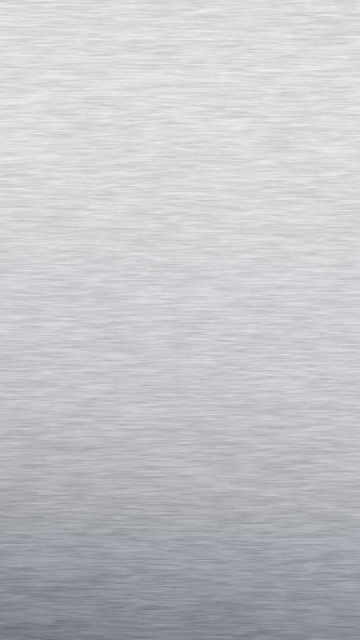
Give the GLSL for this texture, as a Shadertoy shader.

```glsl
const int STOPS = 9;
// Brightness of the sheet at even steps from bottom to top
const float SHEEN[STOPS] = float[](0.515, 0.620, 0.712, 0.774, 0.810, 0.833, 0.855, 0.867, 0.855);
const vec3 SHADOW_TINT = vec3(-0.011, 0.003, 0.031);
const vec3 MIDDLE_TINT = vec3(0.000, 0.000, 0.014);
const vec3 LIGHT_TINT = vec3(-0.001, 0.001, 0.004);
const float SIDE_SHADE = 0.06;

// Streaks per canvas height, along and across the brushing
const vec2 FINE_SCALE = vec2(46.0, 512.0);
const vec2 MEDIUM_SCALE = vec2(26.0, 320.0);
const vec2 BROAD_SCALE = vec2(11.0, 130.0);
const vec2 GRAIN_SCALE = vec2(150.0, 512.0);
const float FINE_DEPTH = 0.070;
const float MEDIUM_DEPTH = 0.062;
const float BROAD_DEPTH = 0.020;
const float GRAIN_DEPTH = 0.030;

float hash(vec2 p) {
    vec3 q = fract(vec3(p.xyx) * 0.1031);
    q += dot(q, q.yzx + 33.33);
    return fract((q.x + q.y) * q.z);
}

// One brushed row: smooth noise along x, shifted at random
float rowNoise(float x, float row, float seed) {
    x += 64.0 * hash(vec2(row, seed));
    float cell = floor(x);
    float blend = smoothstep(0.0, 1.0, x - cell);
    return mix(hash(vec2(cell, row + seed)), hash(vec2(cell + 1.0, row + seed)), blend);
}

// Crisp rows with narrow soft borders, centred on zero
float streaks(vec2 p, vec2 scale, float seed) {
    p = p * scale - vec2(0.0, 0.5);
    float row = floor(p.y);
    float blend = smoothstep(0.1, 0.9, p.y - row);
    return mix(rowNoise(p.x, row, seed), rowNoise(p.x, row + 1.0, seed), blend) - 0.5;
}

float sheen(float height) {
    float position = clamp(height, 0.0, 0.9999) * float(STOPS - 1);
    int stop = int(position);
    return mix(SHEEN[stop], SHEEN[stop + 1], fract(position));
}

vec3 tint(float height) {
    vec3 lower = mix(SHADOW_TINT, MIDDLE_TINT, smoothstep(0.0, 0.45, height));
    return mix(lower, LIGHT_TINT, smoothstep(0.5, 0.85, height));
}

void mainImage(out vec4 fragColor, in vec2 fragCoord) {
    vec2 uv = fragCoord / iResolution.xy;
    vec2 p = fragCoord / iResolution.y;

    // Broad light, darker toward the lower left
    float shade = 1.0 - uv.y;
    float light = sheen(uv.y) + SIDE_SHADE * (uv.x - 0.5) * shade * shade;

    // Brushed surface
    float brush = FINE_DEPTH * streaks(p, FINE_SCALE, 11.0)
                + MEDIUM_DEPTH * streaks(p, MEDIUM_SCALE, 37.0)
                + BROAD_DEPTH * streaks(p, BROAD_SCALE, 71.0)
                + GRAIN_DEPTH * streaks(p, GRAIN_SCALE, 93.0);

    fragColor = vec4(clamp(light + brush + tint(uv.y), 0.0, 1.0), 1.0);
}
```
